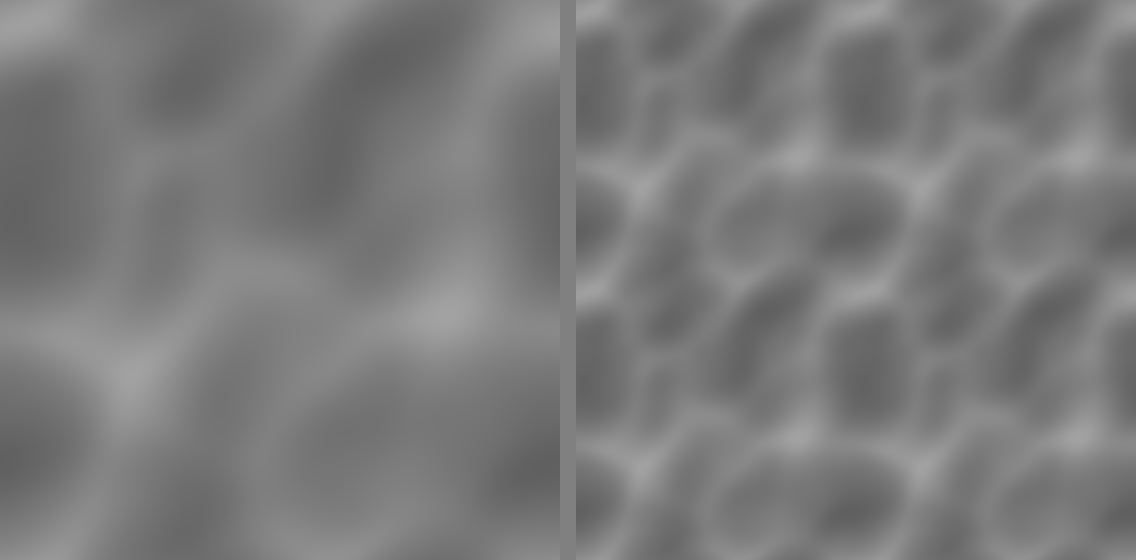
Left, the tile; right, the same tile 2 across and 2 down.
Reproduce this texture procedurally as a three.js fragment shader.

```glsl
// Soft grey diagonal blotches: dark oval hollows parted by pale, blurred ridges.
varying vec2 vUv;

#define CELL_LATTICE mat2(3.0, 2.0, -3.0, 2.0) // whole numbers, so it tiles
#define WARP_LATTICE mat2(3.0, 2.0, -2.0, 3.0)
#define JITTER 0.75       // scatter of the hollows inside their cells
#define SOFTNESS 7.0      // higher gives crisper ridges
#define WARP 0.075        // bending of the outlines
#define BASE_GREY 0.372
#define TONE_RANGE 0.10   // grey difference between hollows
#define RIDGE_GAIN 0.40   // brightening towards the ridges
#define MOTTLE 0.035      // faint cloudiness
#define SEED 17.0

vec2 hash2(vec2 p) {
  vec3 h = fract(vec3(p.xyx) * vec3(0.1031, 0.1030, 0.0973));
  h += dot(h, h.yzx + 33.33);
  return fract((h.xx + h.yz) * h.zy);
}

// Gives the same key to lattice cells that coincide after a whole tile step.
vec2 wrapCell(vec2 cell, mat2 m) {
  float det = m[0][0] * m[1][1] - m[1][0] * m[0][1];
  mat2 adjugate = mat2(m[1][1], -m[0][1], -m[1][0], m[0][0]);
  return floor(mod(adjugate * cell + 0.5, det));
}

float cornerSlope(vec2 cell, vec2 offset, mat2 m, float seed) {
  float angle = 6.2832 * hash2(wrapCell(cell, m) + seed).x;
  return dot(vec2(cos(angle), sin(angle)), offset);
}

// Gradient noise on a skewed lattice that wraps over the unit square.
float gradientNoise(vec2 uv, mat2 m, float seed) {
  vec2 p = m * uv;
  vec2 i = floor(p);
  vec2 f = p - i;
  vec2 s = f * f * f * (f * (f * 6.0 - 15.0) + 10.0);
  vec2 e = vec2(1.0, 0.0);
  float low = mix(cornerSlope(i, f, m, seed),
                  cornerSlope(i + e.xy, f - e.xy, m, seed), s.x);
  float high = mix(cornerSlope(i + e.yx, f - e.yx, m, seed),
                   cornerSlope(i + e.xx, f - e.xx, m, seed), s.x);
  return mix(low, high, s.y);
}

// Smooth cellular field: x is the distance to the hollows, y their blended tone.
vec2 softCells(vec2 uv) {
  vec2 p = CELL_LATTICE * uv;
  vec2 home = floor(p);
  float weightSum = 0.0;
  float toneSum = 0.0;
  for (int y = -2; y <= 2; y++) {
    for (int x = -2; x <= 2; x++) {
      vec2 cell = home + vec2(float(x), float(y));
      vec2 key = wrapCell(cell, CELL_LATTICE) + SEED;
      vec2 center = cell + 0.5 + JITTER * (hash2(key) - 0.5);
      vec2 d = center - p;
      float weight = exp(-SOFTNESS * dot(d, d));
      weightSum += weight;
      toneSum += weight * hash2(key + 41.0).x;
    }
  }
  return vec2(-log(weightSum) / SOFTNESS, toneSum / weightSum);
}

void main() {
  // Bend the plane so that the ovals lose their regular outline.
  vec2 bend = vec2(gradientNoise(vUv, WARP_LATTICE, SEED + 5.0),
                   gradientNoise(vUv, WARP_LATTICE, SEED + 29.0));
  vec2 field = softCells(vUv + WARP * bend);

  // Combine hollow tone, ridge light and cloudiness.
  float cloud = gradientNoise(vUv, 2.0 * CELL_LATTICE, SEED + 53.0);
  float grey = BASE_GREY + TONE_RANGE * field.y + RIDGE_GAIN * field.x + MOTTLE * cloud;
  gl_FragColor = vec4(vec3(clamp(grey, 0.34, 0.66)), 1.0);
}
```
